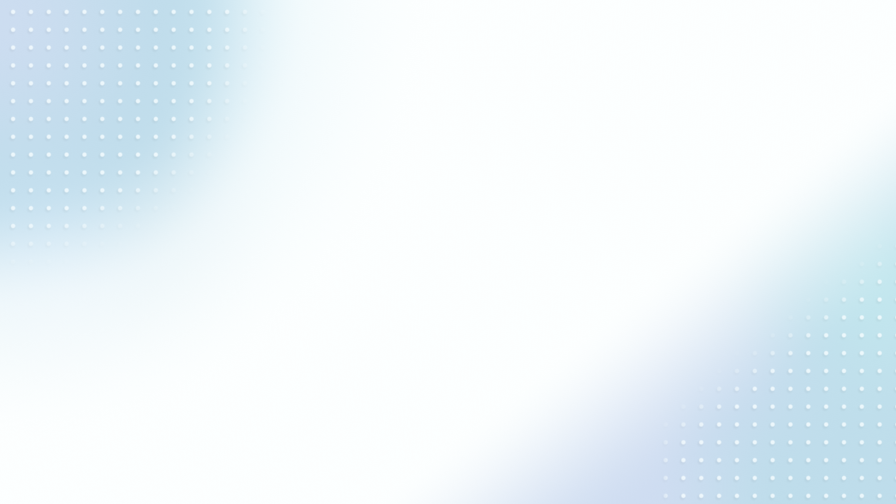
This background is drawn by a WebGL 1 fragment shader. Its source:

```glsl
precision highp float;

uniform vec2 u_resolution;

const vec3 PAPER = vec3(0.988, 0.998, 0.998);
const vec3 PALE_CYAN = vec3(0.86, 0.95, 0.98);
const vec3 STEEL_BLUE = vec3(0.745, 0.865, 0.92);
const vec3 LAVENDER = vec3(0.81, 0.865, 0.945);
const vec3 SKY_BLUE = vec3(0.80, 0.895, 0.96);
const vec3 AQUA = vec3(0.765, 0.91, 0.935);
const float DOT_PITCH = 0.0354;
const float DOT_RADIUS = 0.0042;

float hash(vec2 p) {
  return fract(sin(dot(p, vec2(127.1, 311.7))) * 43758.5453);
}

// 1 at or below the inner distance, 0 beyond the outer one
float fadeOut(float dist, float inner, float outer) {
  return 1.0 - smoothstep(inner, outer, dist);
}

// Soft round patch of colour
float spot(vec2 p, vec2 center, float radius) {
  vec2 d = (p - center) / radius;
  return exp(-dot(d, d));
}

// Repeated disc, anchored so that one lies at the given phase
float dotGrid(vec2 p, vec2 phase, float radius, float blur) {
  vec2 cell = mod(p - phase + 0.5 * DOT_PITCH, DOT_PITCH) - 0.5 * DOT_PITCH;
  return fadeOut(length(cell), radius - blur, radius + blur);
}

// White dots with a faint shadow below and to the left
vec3 addDots(vec3 color, vec2 p, vec2 phase, float mask, float pixel) {
  float blur = max(pixel, 0.002);
  float shade = dotGrid(p, phase - vec2(0.002, 0.003), DOT_RADIUS * 1.3, blur * 1.5);
  float lit = dotGrid(p, phase, DOT_RADIUS, blur);
  color = mix(color, color * 0.95, shade * mask * 0.7);
  return mix(color, vec3(0.96, 0.99, 1.0), lit * mask * 0.85);
}

void main() {
  float pixel = 1.0 / u_resolution.y;
  vec2 p = gl_FragCoord.xy * pixel;
  float aspect = u_resolution.x * pixel;
  vec2 topLeft = vec2(p.x, 1.0 - p.y);
  vec2 lowRight = vec2(aspect - p.x, p.y);

  // Round glow in the upper left, slanted glow in the lower right
  float leftDist = length(topLeft);
  float rightDist = dot(lowRight, vec2(0.8, 1.0));

  // Upper left tints
  vec3 leftTint = mix(STEEL_BLUE, PALE_CYAN, 0.75 * smoothstep(0.30, 0.65, topLeft.x));
  leftTint = mix(leftTint, LAVENDER, 0.85 * spot(topLeft, vec2(0.0, 0.04), 0.24));
  leftTint = mix(leftTint, SKY_BLUE, 0.8 * spot(topLeft, vec2(0.10, 0.55), 0.17));

  // Lower right tints
  vec3 rightTint = mix(STEEL_BLUE, LAVENDER, smoothstep(0.22, 0.50, lowRight.x));
  rightTint = mix(rightTint, LAVENDER, 0.7 * spot(lowRight, vec2(0.33, 0.29), 0.16));
  rightTint = mix(rightTint, AQUA, 0.85 * spot(lowRight, vec2(0.0, 0.44), 0.20));

  float leftGlow = mix(fadeOut(leftDist, 0.30, 0.88), fadeOut(leftDist, 0.38, 0.62), 0.5);
  float rightGlow = fadeOut(rightDist, 0.40, 0.84);
  vec3 color = mix(PAPER, leftTint, leftGlow);
  color = mix(color, rightTint, rightGlow);

  // Dot fields, faded with their glows
  float leftMask = fadeOut(leftDist, 0.43, 0.56);
  float rightMask = fadeOut(rightDist, 0.44, 0.57) * fadeOut(lowRight.x, 0.44, 0.48);
  color = addDots(color, topLeft * vec2(1.0, -1.0), vec2(0.026, -0.0236), leftMask, pixel);
  color = addDots(color, lowRight * vec2(-1.0, 1.0), vec2(-0.0324, 0.0162), rightMask, pixel);

  // Slight dither against banding
  color += (hash(gl_FragCoord.xy) - 0.5) / 255.0;
  gl_FragColor = vec4(color, 1.0);
}
```
